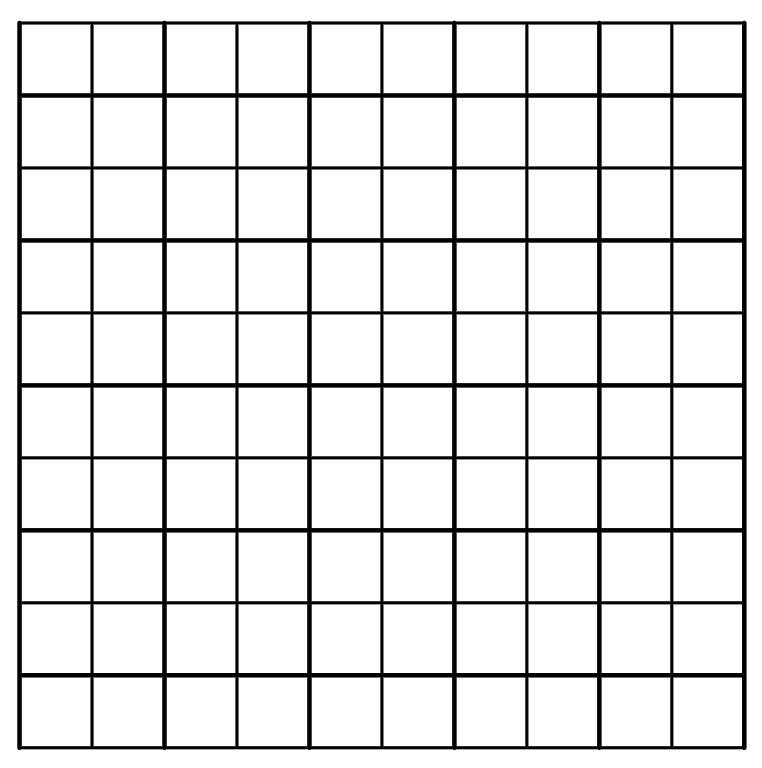
This pattern is drawn by a WebGL 2 fragment shader. Its source:

```glsl
#version 300 es
precision highp float;
// Ten by ten grid of square cells ruled in black on white, with thin and
// thick rules alternating. Each pixel measures its distance to the nearest
// upright and level rule, both treated as round-ended segments.

uniform vec2 u_resolution;
out vec4 fragColor;

const vec3 PAPER = vec3(1.0);
const vec3 INK = vec3(0.0);

// Lengths are fractions of the canvas height.
const float CELLS = 10.0;
const float PITCH = 0.09437;
const float THIN = 0.0041;
const float THICK = 0.0059;
const vec2 GRID_CENTER = vec2(0.0012, -0.0018);

// Signed distance to the nearest of the parallel rules.
// across: position over the rules; along: position down their length;
// thickParity: 0 makes even-numbered rules thick, 1 makes odd ones thick.
float ruleDistance(float across, float along, float thickParity) {
    float halfSpan = 0.5 * CELLS * PITCH;
    float index = clamp(floor((across + halfSpan) / PITCH + 0.5), 0.0, CELLS);
    float offset = across + halfSpan - index * PITCH;
    float overshoot = max(abs(along) - halfSpan, 0.0);
    float isThin = mod(index + thickParity, 2.0);
    return length(vec2(offset, overshoot)) - 0.5 * mix(THICK, THIN, isThin);
}

// Antialiased coverage of a shape from its signed distance.
float coverage(float dist, float pixel) {
    return clamp(0.5 - dist / pixel, 0.0, 1.0);
}

void main() {
    float pixel = 1.0 / u_resolution.y;
    vec2 p = (gl_FragCoord.xy - 0.5 * u_resolution) * pixel - GRID_CENTER;

    // Even upright rules are thick; odd level rules are thick.
    float upright = coverage(ruleDistance(p.x, p.y, 0.0), pixel);
    float level = coverage(ruleDistance(p.y, p.x, 1.0), pixel);

    fragColor = vec4(mix(PAPER, INK, max(upright, level)), 1.0);
}
```
